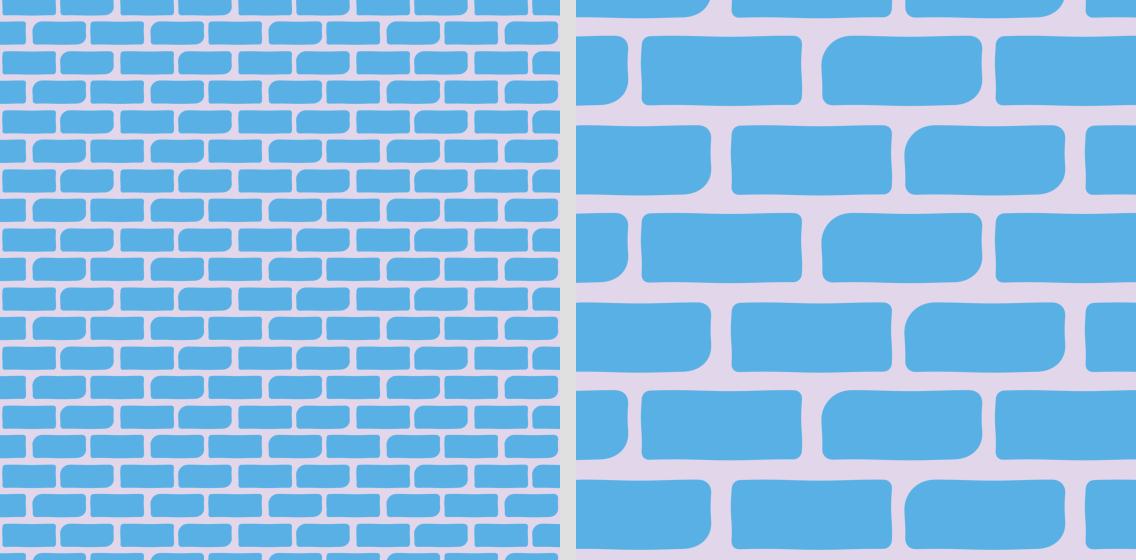
Left: the whole. Right: its middle third, enlarged.
This pattern is drawn by a WebGL 2 fragment shader. Its source:

```glsl
#version 300 es
precision highp float;
// Blue brick wall in pale lilac mortar, alternating crisp and softly rounded bricks.

uniform vec2 u_resolution;
out vec4 fragColor;

// Signed distance to a brick; radii are top left, top right, bottom left, bottom right.
float brickDistance(vec2 p, vec4 radii) {
    vec2 sideRadii = p.y > 0.0 ? radii.xy : radii.zw;
    float radius = p.x < 0.0 ? sideRadii.x : sideRadii.y;
    // Slight hand-cut waviness along the sides
    vec2 wobble = 0.0003 * sin(p.yx * vec2(210.0, 95.0) + vec2(0.6, 1.1));
    vec2 q = abs(p + wobble) - vec2(0.0477, 0.0206) + radius;
    // A norm above 2 gives the corners a squarish curve
    vec2 corner = pow(max(q, 0.0), vec2(2.3));
    return pow(corner.x + corner.y, 1.0 / 2.3) + min(max(q.x, q.y), 0.0) - radius;
}

void main() {
    vec2 uv = gl_FragCoord.xy / u_resolution.y;
    vec2 tile = vec2(0.21074, 0.10547);
    float wall = 1.0;

    // Each tile holds two staggered courses of one crisp and one rounded brick
    for (int course = 0; course < 2; course++) {
        for (int kind = 0; kind < 2; kind++) {
            vec2 center = vec2(0.0520, 0.9931) + float(course) * vec2(0.1572, -0.0522);
            center.x += float(kind) * (course == 0 ? 0.1033 : -0.1033);
            vec2 local = uv - center;
            local -= tile * floor(local / tile + 0.5);
            vec4 radii = kind == 0 ? vec4(0.0055) : vec4(0.0185, 0.0085, 0.0075, 0.0175);
            wall = min(wall, brickDistance(local, radii));
        }
    }

    // Smooth brick edges over the mortar
    float edge = 0.75 / u_resolution.y;
    float mortarMask = smoothstep(-edge, edge, wall);
    vec3 brickBlue = vec3(0.35, 0.69, 0.895);
    vec3 mortarLilac = vec3(0.886, 0.839, 0.918);
    fragColor = vec4(mix(brickBlue, mortarLilac, mortarMask), 1.0);
}
```
